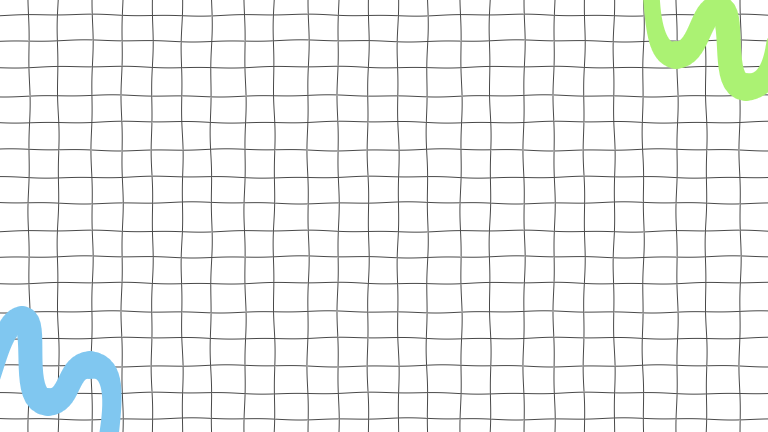
This background is drawn by a WebGL 1 fragment shader. Its source:

```glsl
precision highp float;

uniform vec2 u_resolution;

#define CANVAS_H 432.0
#define TILE 216.0
#define COLUMNS 7.0
#define ROWS 8.0
#define GRID_START vec2(29.0, 15.0)
#define LINE_WIDTH 0.78
#define SWAY 0.7
#define WAIST 2.0
#define INK vec3(0.08)
#define PAPER vec3(1.0)
#define GREEN vec3(0.67, 0.95, 0.45)
#define BLUE vec3(0.50, 0.78, 0.94)

const float TAU = 6.2831853;

float hash(float n) {
  n = fract(n * 0.1031);
  n *= n + 33.33;
  return fract(n * (n + n));
}

// Hand-drawn drift of one line along its length, repeating every tile
float sway(float along, float seed) {
  float a = along / TILE * TAU;
  return SWAY * (cos(a + TAU * hash(seed)) + 0.6 * cos(3.0 * a + TAU * hash(seed + 17.0)));
}

// Uneven spacing: three harmonics over the line index
float spacingOffset(float index, float count, vec3 amount, vec3 phase) {
  vec3 wave = amount * cos(TAU * index / count * vec3(1.0, 2.0, 3.0) + phase);
  return wave.x + wave.y + wave.z;
}

// Antialiased thin line that keeps its weight below one pixel
float lineCover(float dist, float px) {
  float halfWidth = 0.5 * max(LINE_WIDTH, px);
  float edge = clamp((halfWidth + 0.5 * px - abs(dist)) / px, 0.0, 1.0);
  return edge * min(1.0, LINE_WIDTH / px);
}

float grid(vec2 p, float px) {
  vec2 count = vec2(COLUMNS, ROWS);
  vec2 pitch = TILE / count;
  vec2 index = floor((p - GRID_START) / pitch + 0.5);
  vec2 center = GRID_START + index * pitch;
  center.x += spacingOffset(index.x, COLUMNS, vec3(1.40, 0.35, 1.25), vec3(-2.28, 0.46, 0.15)) - 0.6;
  center.y += spacingOffset(index.y, ROWS, vec3(0.51, 0.25, 0.78), vec3(1.77, 0.0, -0.7)) - 0.6;
  vec2 id = mod(index, count);
  center += vec2(sway(p.y, id.x + 3.0), sway(p.x, id.y + 41.0));
  vec2 dist = p - center;
  return max(lineCover(dist.x, px), lineCover(dist.y, px));
}

vec2 cubic(vec2 a, vec2 b, vec2 c, vec2 d, float t) {
  float s = 1.0 - t;
  return s * s * s * a + 3.0 * s * s * t * b + 3.0 * s * t * t * c + t * t * t * d;
}

// Distance to a brush stroke whose radius runs from r0 to r1, thinner midway
float brush(vec2 p, vec2 a, vec2 b, vec2 c, vec2 d, float r0, float r1) {
  const float STEPS = 18.0;
  float dist = 1e4;
  vec2 from = a;
  for (float i = 1.0; i <= STEPS; i++) {
    vec2 to = cubic(a, b, c, d, i / STEPS);
    vec2 span = to - from;
    float h = clamp(dot(p - from, span) / dot(span, span), 0.0, 1.0);
    float t = (i - 1.0 + h) / STEPS;
    float radius = mix(r0, r1, t) - WAIST * 4.0 * t * (1.0 - t);
    dist = min(dist, length(p - from - span * h) - radius);
    from = to;
  }
  return dist;
}

float topSquiggle(vec2 p) {
  vec2 dip = vec2(676, 55), peak = vec2(718, 9), trough = vec2(746, 87);
  float d = brush(p, vec2(651, -8), vec2(653, 25), vec2(657, 55), dip, 8.5, 14.0);
  d = min(d, brush(p, dip, vec2(700, 55), vec2(700, 9), peak, 14.0, 14.0));
  d = min(d, brush(p, peak, vec2(738, 9), vec2(718, 87), trough, 14.0, 14.0));
  return min(d, brush(p, trough, vec2(766, 87), vec2(774, 68), vec2(780, 45), 14.0, 14.0));
}

float bottomSquiggle(vec2 p) {
  vec2 peak = vec2(22, 320), trough = vec2(48, 402), crest = vec2(90, 365);
  float d = brush(p, vec2(-10, 375), vec2(0, 350), vec2(6, 320), peak, 11.0, 14.0);
  d = min(d, brush(p, peak, vec2(40, 320), vec2(18, 402), trough, 14.0, 14.0));
  d = min(d, brush(p, trough, vec2(72, 402), vec2(66, 365), crest, 14.0, 14.0));
  return min(d, brush(p, crest, vec2(118, 365), vec2(113, 405), vec2(108, 442), 14.0, 10.0));
}

void main() {
  // Design units, with y measured down from the top edge
  float px = CANVAS_H / u_resolution.y;
  vec2 p = gl_FragCoord.xy * px;
  p.y = CANVAS_H - p.y;

  vec3 color = mix(PAPER, INK, grid(p, px));
  color = mix(color, GREEN, clamp(0.5 - topSquiggle(p) / px, 0.0, 1.0));
  color = mix(color, BLUE, clamp(0.5 - bottomSquiggle(p) / px, 0.0, 1.0));
  gl_FragColor = vec4(color, 1.0);
}
```
